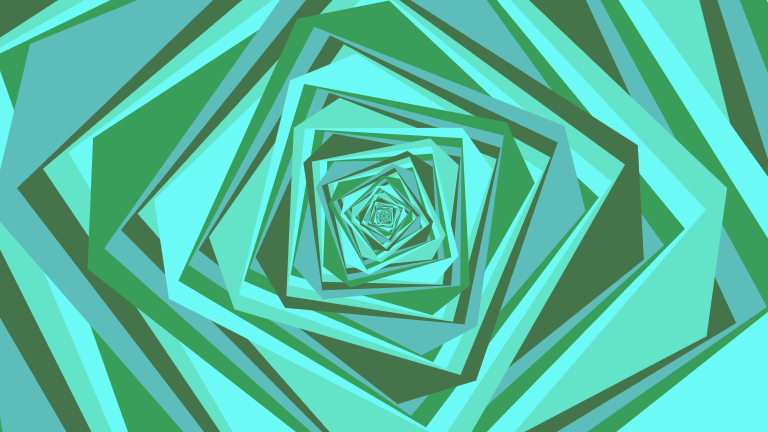
This background is drawn by a Shadertoy shader. Its source:

```glsl
// A spiral of flat polygons shrinking towards the centre of the canvas.
// Each one has a fractional number of sides, so its last side is short;
// layers are painted from large to small, each turned by a fixed angle.

#define LAYERS 92
#define SIDES 4.3          // fractional count leaves one short closing side
#define FIRST_RADIUS 1.455 // in canvas heights
#define SHRINK 0.9353      // radius ratio between layers
#define FIRST_ANGLE 70.1   // degrees
#define TURN -87.27        // degrees per layer

const float TAU = 6.2831853;

const vec3 PALETTE[5] = vec3[5](
    vec3(0.42, 0.98, 0.96),  // cyan
    vec3(0.22, 0.62, 0.35),  // leaf green
    vec3(0.36, 0.74, 0.73),  // dusty blue
    vec3(0.27, 0.45, 0.29),  // moss
    vec3(0.39, 0.89, 0.78)   // mint
);

// Distance to a polygon inscribed in a circle, its first corner at angle 0.
float polygonDistance(float dist, float angle, float radius) {
    float stride = TAU / SIDES;
    float a = mod(angle, TAU);
    float sideStart = floor(a / stride) * stride;
    float sideEnd = min(sideStart + stride, TAU);
    float halfSide = 0.5 * (sideEnd - sideStart);
    return dist * cos(a - sideStart - halfSide) - radius * cos(halfSide);
}

void mainImage(out vec4 fragColor, in vec2 fragCoord) {
    // Polar coordinates around the centre
    vec2 p = (fragCoord - 0.5 * iResolution.xy) / iResolution.y;
    float dist = length(p);
    float angle = dist > 0.0 ? atan(p.y, p.x) : 0.0;
    float pixel = 1.0 / iResolution.y;

    // Paint the layers inwards
    vec3 color = PALETTE[0];
    float radius = FIRST_RADIUS;
    for (int i = 0; i < LAYERS; i++) {
        float corner = radians(FIRST_ANGLE + TURN * float(i));
        float d = polygonDistance(dist, angle - corner, radius);
        float cover = clamp(0.5 - d / pixel, 0.0, 1.0);
        color = mix(color, PALETTE[i % 5], cover);
        radius *= SHRINK;
    }
    fragColor = vec4(color, 1.0);
}
```
